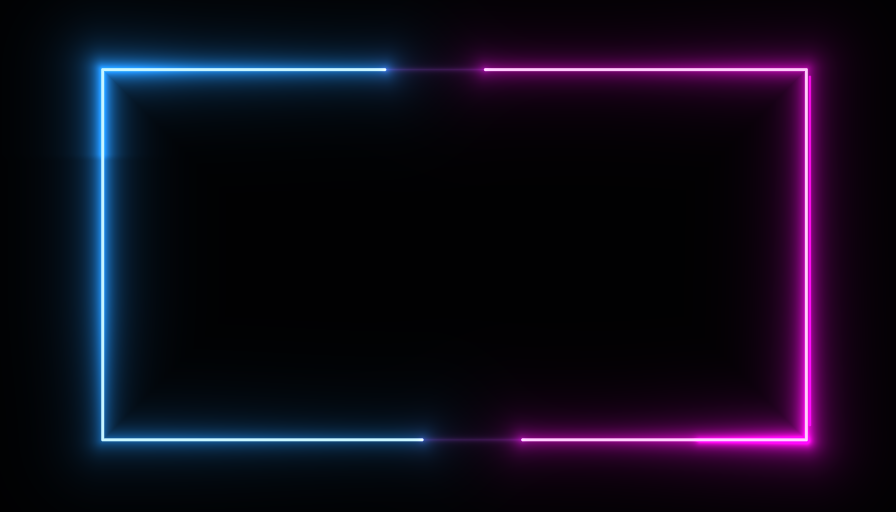
Reproduce this background procedurally as a WebGL 1 fragment shader.

```glsl
precision highp float;

uniform vec2 u_resolution;

const float ASPECT = 1.7534;
const float TOP = 0.864;
const float BOTTOM = 0.141;
const float LEFT = 0.201;
const float RIGHT = 1.578;

const vec3 BLUE = vec3(0.13, 0.59, 1.0);
const vec3 MAGENTA = vec3(1.0, 0.03, 0.93);
const vec3 VIOLET = vec3(0.42, 0.16, 0.55);
const vec3 BLUE_CORE = vec3(0.78, 0.96, 1.0);
const vec3 MAGENTA_CORE = vec3(1.0, 0.80, 0.98);

float segmentDistance(vec2 p, vec2 a, vec2 b) {
  vec2 ab = b - a;
  float t = clamp(dot(p - a, ab) / dot(ab, ab), 0.0, 1.0);
  return length(p - a - ab * t);
}

// Open bracket: one upright side with an arm along the top and the bottom.
float bracketDistance(vec2 p, float side, float topEnd, float bottomEnd) {
  vec2 topCorner = vec2(side, TOP);
  vec2 bottomCorner = vec2(side, BOTTOM);
  float upright = segmentDistance(p, bottomCorner, topCorner);
  float topArm = segmentDistance(p, topCorner, vec2(topEnd, TOP));
  float bottomArm = segmentDistance(p, bottomCorner, vec2(bottomEnd, BOTTOM));
  return min(upright, min(topArm, bottomArm));
}

float stroke(float d, float halfWidth, float softness) {
  return 1.0 - smoothstep(halfWidth - softness, halfWidth + softness, d);
}

float halo(float d) {
  return 0.72 * exp(-d / 0.015) + 0.38 * exp(-d / 0.054);
}

vec3 neon(float d, float strength, vec3 tint, vec3 core, float softness) {
  vec3 glow = tint * halo(d) * strength;
  return mix(glow, core, stroke(d, 0.0029, softness));
}

// Faint thread across a gap, fading toward its middle and its ends.
float thread(vec2 p, float y, float from, float to) {
  float d = segmentDistance(p, vec2(from, y), vec2(to, y));
  return 0.35 * exp(-d / 0.004) + 0.10 * exp(-d / 0.022);
}

float blueStrength(vec2 p) {
  float height = mix(0.62, 0.95, smoothstep(0.10, 0.45, p.y));
  float fade = mix(1.0, 0.72, smoothstep(0.25, 0.80, p.x));
  float corner = smoothstep(0.685, 0.70, p.y) * (1.0 - smoothstep(0.2, 0.42, p.x));
  return height * fade + 0.22 * corner;
}

float magentaStrength(vec2 p) {
  float side = smoothstep(1.15, 1.60, p.x);
  float corner = exp(-3.8 * distance(p, vec2(RIGHT, BOTTOM)));
  return 0.46 + 0.20 * side + 0.42 * corner;
}

void main() {
  vec2 p = gl_FragCoord.xy / u_resolution * vec2(ASPECT, 1.0);
  float softness = max(0.0012, 0.75 / u_resolution.y);

  // Two lit halves of the frame
  float blueD = bracketDistance(p, LEFT, 0.753, 0.826);
  float magentaD = bracketDistance(p, RIGHT, 0.950, 1.023);
  vec3 color = neon(blueD, blueStrength(p), BLUE, BLUE_CORE, softness);
  color += neon(magentaD, magentaStrength(p), MAGENTA, MAGENTA_CORE, softness);

  // Dim threads joining the halves
  color += VIOLET * thread(p, TOP, 0.753, 0.950);
  color += VIOLET * thread(p, BOTTOM, 0.826, 1.023);

  // Second filament beside the right upright, thicker tube at its foot
  float filament = segmentDistance(p, vec2(1.585, 0.17), vec2(1.585, 0.85));
  float foot = segmentDistance(p, vec2(1.37, 0.139), vec2(RIGHT, 0.139));
  color += MAGENTA * 0.45 * stroke(filament, 0.0022, softness);
  color += MAGENTA * 0.60 * exp(-foot / 0.006);

  // Dark surround
  color += vec3(0.003, 0.003, 0.006);
  gl_FragColor = vec4(min(color, 1.0), 1.0);
}
```
